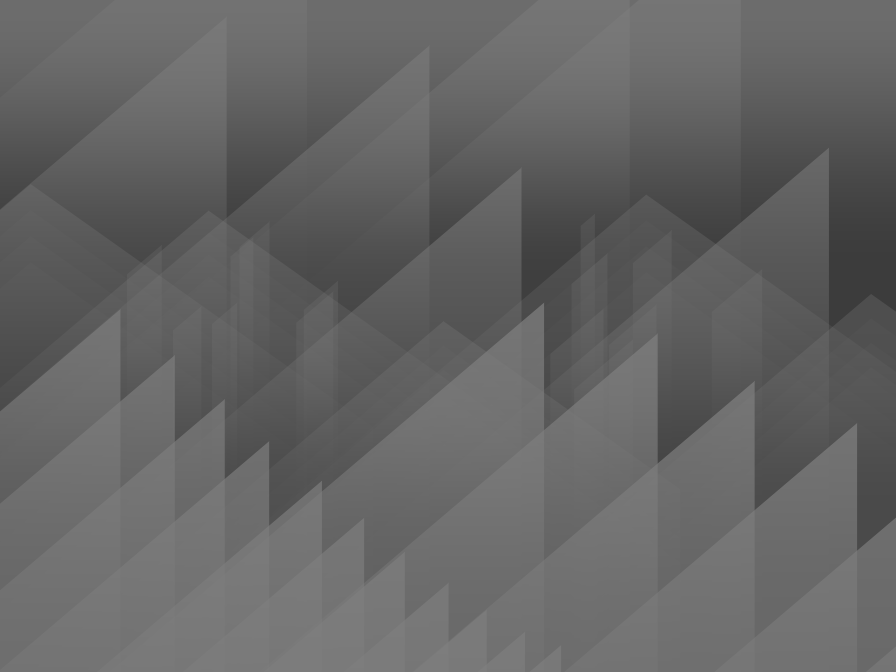
Reproduce this background procedurally as a Shadertoy shader.

```glsl
const float TAU = 6.2832;
const float RISE = 0.85;          // slope of the left edges
const float FALL = 0.71;          // slope of the right edges
const float OPEN = 9.0;           // side limit beyond the canvas
const float DARK = 0.235;         // deepest tone of the backdrop
const float TOP_GLOW = 0.19;
const float BASE_GLOW = 0.12;
const float LIGHT = 0.495;        // tone of every glazed facet
const float BACK_RESIDUE = 0.04;  // glaze left after fading, by layer
const float FRONT_RESIDUE = 0.25;
const int TALL_BLADES = 7;
const float BLADE_PERIOD = 3.5;   // blades per swell of height
const int PEAKS = 5;
const int ECHOES = 4;
const int SLATS = 14;
const int STEPS = 11;
const int RIDGE_BLADES = 6;

float hash(float n) {
    return fract(sin(n * 127.1) * 43758.5453);
}

// Coverage of a peak cut by vertical sides; right = 0 gives a blade
float facet(vec2 p, vec2 apex, float left, float right) {
    vec2 q = p - apex;
    float slope = 0.78 * (q.y - min(RISE * q.x, -FALL * q.x));
    float d = max(slope, max(q.x - right, -left - q.x));
    float edge = 0.6 / iResolution.y;
    return 1.0 - smoothstep(-edge, edge, d);
}

// Translucent facet, strongest at the apex and fading downwards
float glaze(float tone, vec2 p, vec2 apex, float left, float right,
            float alpha, float fadeLength, float residue) {
    float fade = mix(1.0, residue, smoothstep(0.0, fadeLength, apex.y - p.y));
    return mix(tone, LIGHT, alpha * fade * facet(p, apex, left, right));
}

float backdrop(float h) {
    return DARK + TOP_GLOW * smoothstep(0.6, 1.0, h)
                + BASE_GLOW * (1.0 - smoothstep(-0.1, 0.35, h));
}

// Tall blades across the upper half, their heights swelling in waves
float tallBlades(float tone, vec2 p) {
    for (int i = 0; i < TALL_BLADES; i++) {
        float n = float(i);
        float swell = cos(TAU * (n - 1.0) / BLADE_PERIOD);
        vec2 tip = vec2(0.33 + 0.15 * n + 0.05 * (hash(n + 1.3) - 0.5),
                        0.95 + 0.24 * swell + 0.1 * hash(n + 11.7));
        tone = glaze(tone, p, tip, OPEN, 0.0, 0.53, 0.56, BACK_RESIDUE);
    }
    return tone;
}

// Narrow faint slats gathered in two clusters
float slats(float tone, vec2 p) {
    for (int i = 0; i < SLATS; i++) {
        float n = float(i);
        float center = mix(0.36, 1.0, mod(n, 2.0));
        vec2 tip = vec2(center + 0.3 * (hash(n + 23.1) - 0.5),
                        0.44 + 0.26 * hash(n + 37.9));
        float width = 0.02 + 0.07 * hash(n + 51.3);
        tone = glaze(tone, p, tip, width, 0.0, 0.2, 0.3, BACK_RESIDUE);
    }
    return tone;
}

// Broad peaks, each with parallel echoes below its edges
float peaks(float tone, vec2 p) {
    for (int i = 0; i < PEAKS; i++) {
        float n = float(i);
        vec2 apex = vec2(0.03 + 0.31 * n + 0.06 * (hash(n + 61.7) - 0.5),
                         0.52 + 0.25 * hash(n + 73.1));
        float reach = 0.35 + 0.45 * hash(n + 87.5);
        for (int j = 0; j < ECHOES; j++) {
            float drop = float(j) * (0.02 + 0.03 * hash(n + 95.3));
            float alpha = j == 0 ? 0.28 : 0.06;
            tone = glaze(tone, p, apex - vec2(0.0, drop), OPEN, reach,
                         alpha, 0.44, BACK_RESIDUE);
        }
    }
    return tone;
}

// Bright foreground: a ridge on the right, then a stair of blades
float foreground(float tone, vec2 p) {
    for (int i = 0; i < RIDGE_BLADES; i++) {
        float n = float(i);
        float shift = 0.03 * (hash(n + 103.7) - 0.5);
        vec2 tip = vec2(0.81 + 0.155 * n + shift, 0.55 - 0.06 * n + shift);
        tone = glaze(tone, p, tip, OPEN, 0.0, 0.74, 0.62, FRONT_RESIDUE);
    }
    for (int i = 0; i < STEPS; i++) {
        float t = float(i) / float(STEPS - 1);
        float shift = 0.025 * (hash(float(i) + 117.3) - 0.5) * (1.0 - t);
        vec2 tip = vec2(0.185 + 0.65 * t * (1.2 - 0.2 * t) + shift,
                        0.04 + 0.5 * pow(1.0 - t, 1.4));
        tone = glaze(tone, p, tip, OPEN, 0.0, 0.68, 0.55, FRONT_RESIDUE);
    }
    return tone;
}

void mainImage(out vec4 fragColor, in vec2 fragCoord) {
    vec2 p = fragCoord / iResolution.y;
    float tone = backdrop(p.y);
    tone = tallBlades(tone, p);
    tone = slats(tone, p);
    tone = peaks(tone, p);
    tone = foreground(tone, p);
    fragColor = vec4(vec3(tone), 1.0);
}
```
